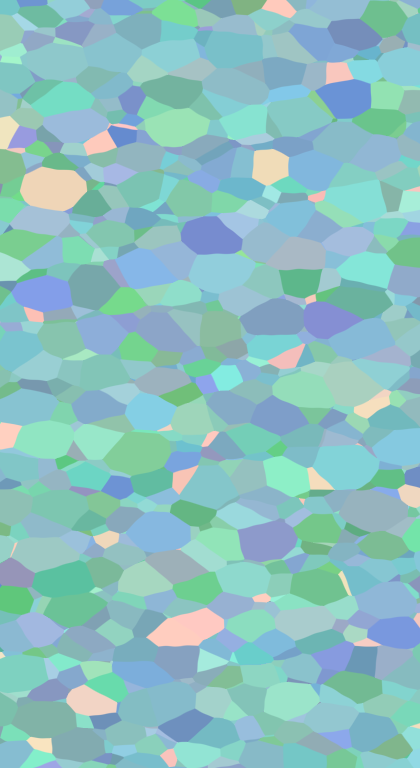
Give the GLSL for this pattern, as a Shadertoy shader.

```glsl
// Mosaic of flat pastel grains, wider than tall, in greens, teals and blues
// with a few pink and cream accents. Grains are the cells of a power diagram:
// jittered sites with random radii, so large grains swallow their neighbours.

const vec2  SITE_DENSITY  = vec2(19.0, 30.0); // sites per canvas width, x and y
const int   SEARCH_RING   = 3;                // neighbour rings searched
const float MAX_WEIGHT    = 2.6;              // squared radius of the largest grain
const float WEIGHT_POWER  = 3.3;              // higher makes large grains rarer
const float JITTER        = 0.95;             // site offset inside its grid cell
const float WARP_SCALE    = 26.0;             // frequency of edge waviness
const float WARP_AMOUNT   = 0.0045;           // strength of edge waviness
const float EDGE_PIXELS   = 0.8;              // half width of the smoothed edge
const float TINT_SPREAD   = 0.16;             // colour variation per channel
const float LIGHT_SPREAD  = 0.11;             // brightness variation per grain
const float ACCENT_SPREAD = 0.35;             // share of variation kept by accents

const vec3 TEAL  = vec3(0.56, 0.75, 0.78);
const vec3 MINT  = vec3(0.54, 0.83, 0.78);
const vec3 BLUE  = vec3(0.52, 0.66, 0.80);
const vec3 GREEN = vec3(0.46, 0.78, 0.60);
const vec3 PINK  = vec3(0.98, 0.78, 0.74);
const vec3 CREAM = vec3(0.95, 0.86, 0.75);

// Three random values in 0..1 for a grid cell
vec3 hash3(vec2 cell) {
    vec3 q = fract(cell.xyx * vec3(0.1031, 0.1030, 0.0973));
    q += dot(q, q.yxz + 33.33);
    return fract((q.xxy + q.yzz) * q.zyx);
}

// Gradient noise, about -0.7..0.7
float cornerSlope(vec2 corner, vec2 p) {
    return dot(hash3(corner).xy * 2.0 - 1.0, p - corner);
}

float gradientNoise(vec2 p) {
    vec2 i = floor(p), f = p - i;
    vec2 u = f * f * f * (f * (f * 6.0 - 15.0) + 10.0);
    vec2 e = vec2(1.0, 0.0);
    return mix(mix(cornerSlope(i, p), cornerSlope(i + e, p), u.x),
               mix(cornerSlope(i + e.yx, p), cornerSlope(i + e.xx, p), u.x), u.y);
}

// Palette pick by area share, then a tint of its own for each grain
vec3 grainColor(vec2 cell) {
    float pick = hash3(cell + 71.7).x;
    vec3 base = pick < 0.36 ? TEAL
              : pick < 0.61 ? MINT
              : pick < 0.79 ? BLUE
              : pick < 0.955 ? GREEN
              : pick < 0.98 ? PINK : CREAM;
    float spread = pick < 0.955 ? 1.0 : ACCENT_SPREAD;
    vec3 tint = (hash3(cell + 137.3) - 0.5) * TINT_SPREAD;
    float light = (hash3(cell + 211.9).y - 0.5) * LIGHT_SPREAD;
    return clamp(base + spread * (tint + light), 0.0, 1.0);
}

void mainImage(out vec4 fragColor, in vec2 fragCoord) {
    vec2 uv = fragCoord / iResolution.x;

    // Slight waviness of the grain edges
    vec2 wave = uv * WARP_SCALE;
    uv += WARP_AMOUNT * vec2(gradientNoise(wave + 40.0), gradientNoise(wave + 90.0));

    vec2 p = uv * SITE_DENSITY;
    vec2 home = floor(p);

    // Find the two sites with the smallest power distance
    float best = 1e5, second = 1e5;
    vec2 bestCell = home, secondCell = home;
    vec2 bestSite = p, secondSite = p;
    for (int y = -SEARCH_RING; y <= SEARCH_RING; y++) {
        for (int x = -SEARCH_RING; x <= SEARCH_RING; x++) {
            vec2 cell = home + vec2(x, y);
            vec3 rnd = hash3(cell + 17.0);
            vec2 site = cell + 0.5 + (rnd.xy - 0.5) * JITTER;
            vec2 toSite = site - p;
            float power = dot(toSite, toSite) - MAX_WEIGHT * pow(rnd.z, WEIGHT_POWER);
            if (power < best) {
                second = best;
                secondCell = bestCell;
                secondSite = bestSite;
                best = power;
                bestCell = cell;
                bestSite = site;
            } else if (power < second) {
                second = power;
                secondCell = cell;
                secondSite = site;
            }
        }
    }

    // Distance to the shared straight edge, in canvas widths
    vec2 slope = 2.0 * (secondSite - bestSite) * SITE_DENSITY;
    float edge = (second - best) / max(length(slope), 1e-4);
    float soft = EDGE_PIXELS / iResolution.x;
    float cover = smoothstep(-soft, soft, edge);

    fragColor = vec4(mix(grainColor(secondCell), grainColor(bestCell), cover), 1.0);
}
```
